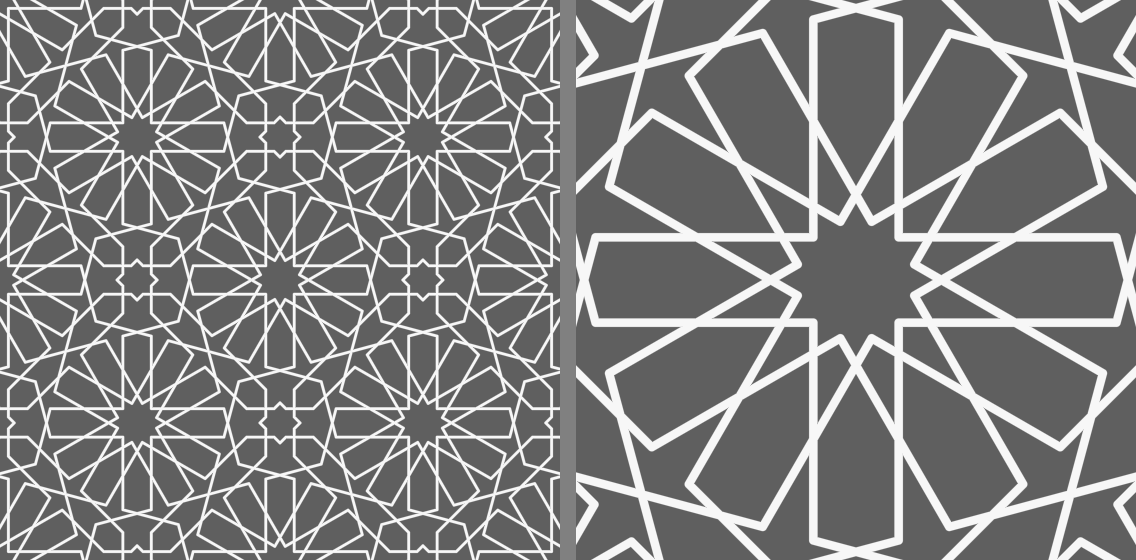
Left: the whole. Right: its middle third, enlarged.
A WebGL 1 fragment shader for this pattern:

```glsl
precision highp float;
// Interlaced geometric lattice: twelve-petal rosettes on a checkerboard, with
// eight-pointed stars inside octagons between them. Mirror symmetry folds the
// plane into one triangle, where the strokes are distances to segments.

uniform vec2 u_resolution;

const float CELL = 0.2552;         // rosette to small star, in canvas units
const float BAND = 0.0995;         // half width of a petal
const float TIP = 0.6340;          // petal tip radius
const float HALF_STROKE = 0.0100;
const float TAN15 = 0.26795;
const float PI = 3.14159265;
const vec3 GROUND = vec3(0.373);
const vec3 LINE = vec3(0.970);

float segment(vec2 p, vec2 a, vec2 b) {
  vec2 pa = p - a;
  vec2 ba = b - a;
  return length(pa - ba * clamp(dot(pa, ba) / dot(ba, ba), 0.0, 1.0));
}

vec2 rotate(vec2 p, float angle) {
  float c = cos(angle);
  float s = sin(angle);
  return vec2(c * p.x - s * p.y, s * p.x + c * p.y);
}

// Rosette at (0,0), small star at (1,0), crossing point at (0.5,0.5)
vec2 foldToTriangle(vec2 p) {
  vec2 q = abs(mod(p + 1.0, 2.0) - 1.0);
  if (q.x + q.y > 1.0) q = 1.0 - q;
  return q.y > q.x ? q.yx : q;
}

// Parallel sides and a blunt tip, along +x
float petal(vec2 p, float band, float tip) {
  p.y = abs(p.y);
  vec2 shoulder = vec2(tip - band * TAN15, band);
  return min(segment(p, vec2(band), shoulder),
             segment(p, shoulder, vec2(tip, 0.0)));
}

float rosette(vec2 p, float band, float tip) {
  float stepAngle = PI / 6.0;
  float a = mod(atan(p.y, p.x) + 0.5 * stepAngle, stepAngle) - 0.5 * stepAngle;
  vec2 q = length(p) * vec2(cos(a), sin(a));
  float d = 10.0;
  for (int i = -1; i <= 1; i++) {
    d = min(d, petal(rotate(q, float(i) * stepAngle), band, tip));
  }
  return d;
}

// Eight-pointed star, its outgoing bands and the octagon around them
float smallStar(vec2 p, float band, float tip, vec2 petalTip) {
  float octagon = 1.0 - tip;
  vec2 notch = vec2(band, band * (sqrt(2.0) - 1.0));
  vec2 bend = vec2(petalTip.x - petalTip.y + band, band);
  float d = segment(p, vec2(band * sqrt(2.0), 0.0), notch);
  d = min(d, segment(p, notch, vec2(band)));
  d = min(d, segment(p, vec2(band), bend));
  d = min(d, segment(p, bend, petalTip));
  return min(d, segment(p, vec2(octagon, 0.0), vec2(octagon / (1.0 + TAN15))));
}

float lattice(vec2 p, float band, float tip) {
  vec2 q = foldToTriangle(p);
  vec2 petalTip = tip * vec2(cos(PI / 6.0), sin(PI / 6.0));
  float d = rosette(q, band, tip);
  d = min(d, segment(q, petalTip, vec2(0.5)));
  vec2 fromStar = vec2(1.0 - q.x, q.y);
  return min(d, smallStar(fromStar, band, tip, vec2(1.0 - petalTip.x, petalTip.y)));
}

void main() {
  float size = min(u_resolution.x, u_resolution.y);
  vec2 p = (gl_FragCoord.xy - 0.5 * u_resolution) / (size * CELL);
  float soft = 0.75 / (size * CELL);
  float d = lattice(p, BAND, TIP) - HALF_STROKE;
  float ink = 1.0 - smoothstep(-soft, soft, d);
  gl_FragColor = vec4(mix(GROUND, LINE, ink), 1.0);
}
```
